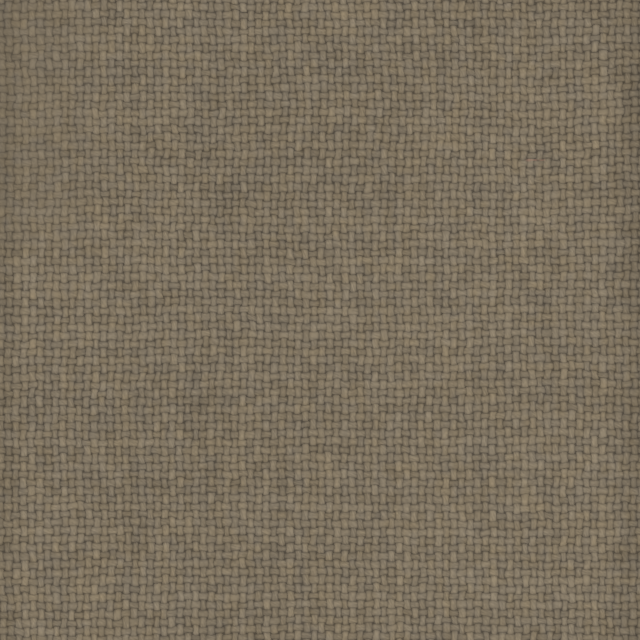
Write a Shadertoy shader that draws this texture.

```glsl
// Plain-weave woollen cloth, 82 warp by 78 weft threads. Each cell of a
// checkerboard carries one rounded yarn float, upright or lying; the highest
// float wins, and its height, fibre noise and tone variation set the colour.

float hash(vec2 p) {
    vec3 q = fract(vec3(p.xyx) * 0.1031);
    q += dot(q, q.yzx + 33.33);
    return fract((q.x + q.y) * q.z);
}

float noise(vec2 p) {
    vec2 i = floor(p), f = fract(p);
    f = f * f * (3.0 - 2.0 * f);
    return mix(mix(hash(i), hash(i + vec2(1, 0)), f.x),
               mix(hash(i + vec2(0, 1)), hash(i + vec2(1, 1)), f.x), f.y);
}

vec3 cloth(vec2 uv) {
    // Thread coordinates, bent a little as in hand-laid fabric
    vec2 p = uv * vec2(82.0, 78.0) + 200.0;
    p += 0.5 * vec2(noise(uv * 6.0), noise(uv * 6.0 + 40.0));
    p += 0.32 * (vec2(noise(p * 0.6 + 9.0), noise(p * 0.6 + 71.0)) - 0.5);

    // Highest float among this cell and its neighbours
    float height = 0.0, tone = 0.0, fibre = 0.5;
    for (int j = -1; j <= 1; j++)
    for (int i = -1; i <= 1; i++) {
        vec2 cell = floor(p) + vec2(i, j);
        vec2 d = p - cell - 0.5;
        bool upright = mod(cell.x + cell.y, 2.0) < 0.5;
        if (!upright) d = d.yx;                    // x across, y along the yarn
        float seed = hash(cell);
        vec2 size = vec2(0.43, 0.63) + 0.07 * vec2(seed, hash(cell + 17.0));
        vec2 q = abs(d) / size;
        float h = 1.0 - pow(q.x, 3.0) - 0.75 * pow(q.y, 4.0);
        if (h > height) {
            height = h;
            float thread = hash(upright ? vec2(cell.x, 7.0) : vec2(3.0, cell.y));
            tone = 0.20 * (seed - 0.5) + 0.12 * (thread - 0.5) + (upright ? 0.04 : -0.02);
            // Twisted fibres run slightly askew along the yarn
            vec2 strand = vec2(d.x * 6.0 + d.y * 2.0, d.y * 2.2);
            fibre = noise(strand + 50.0 * seed + cell * 11.0);
        }
    }

    // Fuzz over the yarn, broad mottling and a flatter, rubbed upper left
    float fuzz = noise(p * 4.5) - 0.5;
    float mottle = noise(uv * 4.0 + 5.0) + 0.6 * noise(uv * 13.0) - 0.8;
    float rubbed = smoothstep(0.22, 0.04, uv.x) * smoothstep(0.55, 0.7, uv.y);
    float light = height * 0.84 + tone + 0.26 * (fibre - 0.5) + 0.16 * fuzz;
    light = mix(light, 0.62, 0.25 * rubbed) + 0.07 * mottle;

    vec3 gap = vec3(0.335, 0.305, 0.26), crown = vec3(0.562, 0.511, 0.427);
    vec3 colour = mix(gap, crown, clamp(light, -0.15, 1.15));
    // Some yarn leans towards ochre, some towards grey
    colour *= 1.0 + vec3(0.02, 0.0, -0.05) * (noise(p * 0.9 + 90.0) - 0.5);

    // One stray reddish hair caught in the weave
    vec2 hair = uv - vec2(0.836, 0.75);
    hair.y += 0.003 * (noise(uv * 150.0) - 0.5);
    float hairMask = smoothstep(0.0025, 0.0008, abs(hair.y))
                   * smoothstep(0.018, 0.010, abs(hair.x));
    colour = mix(colour, vec3(0.62, 0.48, 0.41), 0.6 * hairMask * noise(uv * 220.0));

    // Slight fall-off at the left and right borders
    float border = min(uv.x, 1.0 - uv.x);
    return colour * (1.0 - 0.06 * smoothstep(0.05, 0.0, border));
}

void mainImage(out vec4 fragColor, in vec2 fragCoord) {
    // Four samples per pixel smooth the yarn edges
    vec3 sum = vec3(0.0);
    for (int k = 0; k < 4; k++) {
        vec2 offset = vec2(k % 2, k / 2) * 0.5 - 0.25;
        sum += cloth((fragCoord + offset) / iResolution.xy);
    }
    fragColor = vec4(sum / 4.0, 1.0);
}
```
